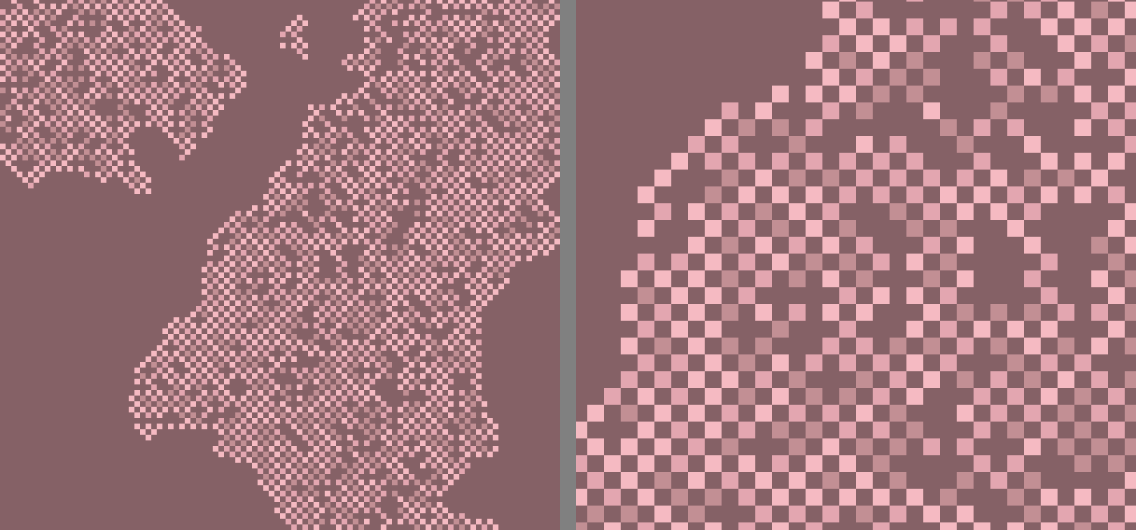
Left, the full canvas; right, a detail of the centre.
Reproduce this texture procedurally as a WebGL 1 fragment shader.

```glsl
precision highp float;
// Ragged colonies of pink checkerboard cells on a flat mauve ground.

#define CELLS 100.0                    // cells across the canvas
#define GROUND vec3(0.52, 0.38, 0.40)
#define DIM vec3(0.76, 0.56, 0.58)
#define MID vec3(0.89, 0.65, 0.69)
#define LIGHT vec3(0.96, 0.73, 0.76)
#define GAPS 0.19                      // share of empty cells inside a colony
#define BAND_HALF_WIDTH 0.235
#define PATCH_RADIUS 0.26
#define ROUGHNESS 1.0                  // raggedness of the outlines

uniform vec2 u_resolution;

float hash(vec2 p) {
  return fract(sin(dot(p, vec2(127.1, 311.7))) * 43758.5453);
}

float noise(vec2 p) {
  vec2 i = floor(p);
  vec2 f = fract(p);
  f = f * f * (3.0 - 2.0 * f);
  float low = mix(hash(i), hash(i + vec2(1.0, 0.0)), f.x);
  float high = mix(hash(i + vec2(0.0, 1.0)), hash(i + 1.0), f.x);
  return mix(low, high, f.y);
}

// Positive inside a colony: a winding band and a corner patch, roughened.
float colony(vec2 cell) {
  vec2 p = (cell + 0.5) / CELLS;
  float middle = 0.71 - 0.14 * cos((p.y - 0.25) * 4.8);
  float band = BAND_HALF_WIDTH - abs(p.x - middle);
  float patchField = PATCH_RADIUS - length(p - vec2(0.08, 0.85));
  float rough = 0.20 * (noise(p * 5.0 + 3.7) - 0.5)
              + 0.13 * (noise(p * 11.0 + 17.3) - 0.5)
              + 0.05 * (noise(p * 24.0 + 41.9) - 0.5);
  return max(band, patchField) + ROUGHNESS * rough;
}

// Lowest field among the diagonal neighbours, negative on the rim.
float rimField(vec2 cell) {
  float a = min(colony(cell + vec2(1.0, 1.0)), colony(cell - vec2(1.0, 1.0)));
  float b = min(colony(cell + vec2(1.0, -1.0)), colony(cell + vec2(-1.0, 1.0)));
  return min(a, b);
}

vec3 cellColor(vec2 cell) {
  // Only every other cell can be filled.
  if (mod(cell.x + cell.y, 2.0) > 0.5 || colony(cell) < 0.0) return GROUND;

  float tone = hash(cell + 71.0);
  if (rimField(cell) < 0.0) {
    return tone < 0.80 ? LIGHT : MID;
  }

  // Gaps gather in short diagonal runs.
  vec2 diagonal = vec2(cell.x + cell.y, cell.x - cell.y);
  float runs = noise(diagonal * vec2(0.40, 0.12) + 9.0);
  if (hash(cell + 23.0) < 2.0 * GAPS * runs) return GROUND;

  if (tone < 0.34) return LIGHT;
  return tone < 0.70 ? MID : DIM;
}

void main() {
  // Blend the four nearest cells over one pixel for smooth square edges.
  float pixel = CELLS / u_resolution.x;
  vec2 p = gl_FragCoord.xy * pixel - 0.5;
  vec2 cell = floor(p);
  vec2 w = clamp((p - cell - 0.5) / pixel + 0.5, 0.0, 1.0);

  vec3 lower = mix(cellColor(cell), cellColor(cell + vec2(1.0, 0.0)), w.x);
  vec3 upper = mix(cellColor(cell + vec2(0.0, 1.0)), cellColor(cell + 1.0), w.x);
  gl_FragColor = vec4(mix(lower, upper, w.y), 1.0);
}
```
